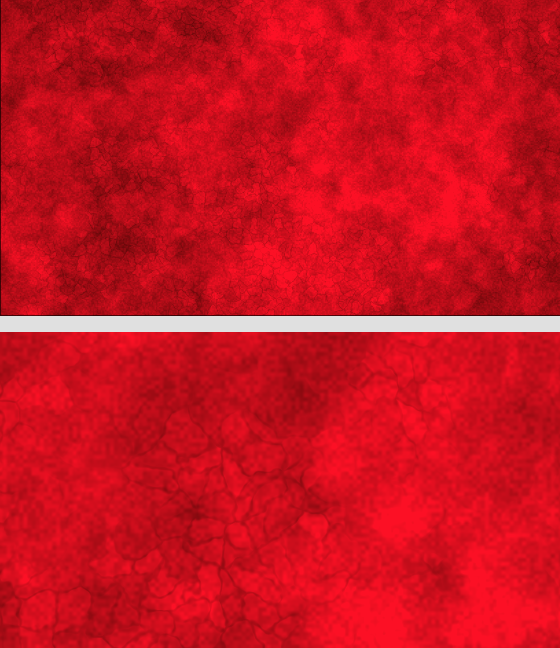
Top, the full canvas; bottom, a detail of the centre.
Write a Shadertoy shader that draws this texture.

```glsl
// Mottled crimson plaster: soft clouds, flaky blotches, thin cracks and fine grain.
#define CLOUD_SCALE   3.6
#define BLOTCH_SCALE  19.0
#define FLAKE_SCALE   34.0
#define GRAIN_SCALE   230.0
#define CLOUD_AMOUNT  0.50
#define BLOTCH_AMOUNT 0.42
#define FLAKE_AMOUNT  0.11
#define CRACK_AMOUNT  0.10
#define GRAIN_AMOUNT  0.16
#define VIGNETTE      0.42
#define DEEP_RED      vec3(0.57, 0.040, 0.068)
#define BRIGHT_RED    vec3(0.91, 0.060, 0.130)

float hash(vec2 p) {
    vec3 q = fract(p.xyx * 0.1031);
    q += dot(q, q.yzx + 33.33);
    return fract((q.x + q.y) * q.z);
}

float valueNoise(vec2 p) {
    vec2 i = floor(p), f = fract(p);
    f = f * f * (3.0 - 2.0 * f);
    return mix(mix(hash(i), hash(i + vec2(1, 0)), f.x),
               mix(hash(i + vec2(0, 1)), hash(i + vec2(1, 1)), f.x), f.y);
}

// Layered noise, each layer turned and doubled in frequency
float layers(vec2 p) {
    float sum = 0.0, weight = 0.53;
    for (int i = 0; i < 4; i++) {
        sum += weight * valueNoise(p);
        p = mat2(1.6, 1.2, -1.2, 1.6) * p + 17.3;
        weight *= 0.5;
    }
    return sum;
}

// Cellular noise: x = gap between the two nearest seeds, y = tone of the cell
vec2 flakes(vec2 p) {
    vec2 cell = floor(p);
    float nearest = 8.0, second = 8.0, tone = 0.0;
    for (int y = -1; y <= 1; y++)
    for (int x = -1; x <= 1; x++) {
        vec2 id = cell + vec2(x, y);
        vec2 seed = id + vec2(hash(id), hash(id + 71.7));
        float d = length(seed - p);
        if (d < nearest) {
            second = nearest;
            nearest = d;
            tone = hash(id + 23.1);
        } else {
            second = min(second, d);
        }
    }
    return vec2(second - nearest, tone);
}

void mainImage(out vec4 fragColor, in vec2 fragCoord) {
    vec2 uv = fragCoord / iResolution.xy;
    vec2 p = fragCoord / iResolution.y;

    // Ragged outlines come from a warped domain
    vec2 warp = vec2(layers(p * 26.0), layers(p * 26.0 + 51.0)) - 0.5;
    vec2 q = p + 0.045 * warp;

    float clouds = layers(p * CLOUD_SCALE + 4.7) - 0.5;
    float blotches = layers(q * BLOTCH_SCALE + 9.0) - 0.5;
    float grain = valueNoise(p * GRAIN_SCALE) - 0.5;

    // Flakes fade in at their rims; cracks show only in patches
    vec2 flake = flakes(q * FLAKE_SCALE);
    float body = smoothstep(0.0, 0.25, flake.x);
    float patches = smoothstep(0.38, 0.62, layers(p * 6.0 + 31.0));
    float crack = (1.0 - smoothstep(0.02, 0.22, flake.x)) * patches;

    // Brighter just right of the middle, darker towards the corners
    vec2 offset = (uv - vec2(0.56, 0.5)) * vec2(1.0, 0.65);
    float tone = 0.765 - VIGNETTE * (dot(offset, offset) - 0.12);
    tone += CLOUD_AMOUNT * clouds + BLOTCH_AMOUNT * blotches;
    tone += FLAKE_AMOUNT * body * (flake.y - 0.5) - CRACK_AMOUNT * crack;
    tone += GRAIN_AMOUNT * grain;
    tone = clamp(tone, 0.42, 0.99);

    vec3 color = mix(DEEP_RED, BRIGHT_RED, (tone - 0.57) / 0.34);

    // Thin dark border along the left and bottom
    float border = smoothstep(0.001, 0.005, min(p.x, p.y));
    fragColor = vec4(color * mix(0.35, 1.0, border), 1.0);
}
```
